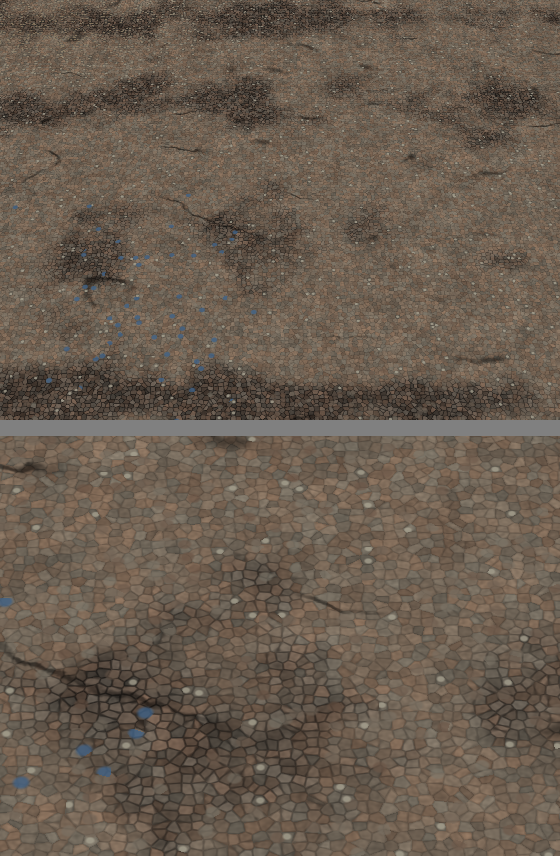
Top: the whole. Bottom: its middle third, enlarged.
Write a Shadertoy shader that draws this texture.

```glsl
vec2 hash2(vec2 p) {
    vec3 q = fract(p.xyx * vec3(.1031, .1030, .0973));
    q += dot(q, q.yzx + 33.33);
    return fract((q.xx + q.yz) * q.zy);
}

float corner(vec2 cell, vec2 offset, vec2 f) {
    return dot(hash2(cell + offset) * 2. - 1., f - offset);
}

float gradientNoise(vec2 p) {
    vec2 i = floor(p), f = p - i;
    vec2 u = f * f * f * (f * (f * 6. - 15.) + 10.);
    return mix(mix(corner(i, vec2(0, 0), f), corner(i, vec2(1, 0), f), u.x),
               mix(corner(i, vec2(0, 1), f), corner(i, vec2(1, 1), f), u.x), u.y);
}

float fbm(vec2 p) {
    float sum = 0., amplitude = .6;
    for (int i = 0; i < 6; i++) {
        sum += amplitude * gradientNoise(p);
        p = mat2(1.6, 1.2, -1.2, 1.6) * p + 17.3;
        amplitude *= .56;
    }
    return sum;
}

// Cellular stones: x = distance to centre, y = distance to gap, zw = random id
vec4 stones(vec2 p) {
    vec2 cell = floor(p), id = vec2(0);
    float nearest = 9., second = 9.;
    for (int y = -1; y <= 1; y++)
    for (int x = -1; x <= 1; x++) {
        vec2 c = cell + vec2(x, y);
        float d = length(c + .1 + .8 * hash2(c) - p);
        if (d < nearest) {
            second = nearest;
            nearest = d;
            id = hash2(c + 71.7);
        } else {
            second = min(second, d);
        }
    }
    return vec4(nearest, second - nearest, id);
}

float blob(vec2 p, vec2 centre, vec2 radius) {
    vec2 q = (p - centre) / radius;
    return exp(-dot(q, q));
}

void mainImage(out vec4 fragColor, in vec2 fragCoord) {
    vec2 uv = fragCoord / iResolution.y;

    // Ground plane receding towards the top
    float depth = 2.6 / (2.6 - uv.y);
    vec2 ground = vec2((uv.x - .667) * depth, 3. * depth) + 20.;
    vec4 grit = stones(ground * 85.);
    vec4 pebble = stones(ground * 50. + 9.);

    // Damp, worn patches with ragged borders
    float worn = blob(uv, vec2(.3, .76), vec2(.5, .07))
               + blob(uv, vec2(.45, .95), vec2(.8, .06))
               + blob(uv, vec2(1.2, .73), vec2(.26, .1))
               + blob(uv, vec2(.7, .45), vec2(.25, .09))
               + blob(uv, vec2(.28, .38), vec2(.12, .13))
               + blob(uv, vec2(.15, .07), vec2(.38, .1))
               + blob(uv, vec2(.9, .04), vec2(.7, .07));
    float breakup = fbm(ground * vec2(4., 4.5));
    float damp = smoothstep(.2, .72, .65 * worn + 1.2 * breakup + .12 * (grit.z - .5));

    // Asphalt tone, grit contrast and dark gaps
    vec3 color = mix(vec3(.46, .41, .353), vec3(.325, .285, .25), damp);
    color *= 1. + .25 * fbm(ground * 9. + 40.);
    color *= 1. + (grit.z - .5) * mix(.24, .6, damp);
    color *= mix(mix(.84, .5, damp), 1., smoothstep(0., .3, grit.y));
    color *= 1. + .16 * gradientNoise(ground * 190.);
    color *= mix(vec3(1.06, .97, .92), vec3(.96, 1.01, 1.04), grit.w);

    // Larger rust, tan and grey pebbles
    vec3 pebbleColor = mix(vec3(.42, .33, .27), vec3(.5, .48, .43), pebble.w);
    float pebbleMask = smoothstep(.42, .25, pebble.x) * step(.78, pebble.z);
    color = mix(color, pebbleColor * mix(1., .86, damp), pebbleMask * .65);

    // Thin broken cracks, mostly running across
    vec2 bend = ground + .05 * vec2(fbm(ground * 8.), fbm(ground * 8. + 30.));
    float crackLine = abs(gradientNoise(bend * vec2(2.6, 5.) + 5.));
    float crack = smoothstep(.028, .004, crackLine)
                * smoothstep(.02, .25, fbm(ground * 5. + 60.));
    color *= 1. - .5 * crack;

    // Scattered pale chips, with loose tan gravel in the upper left
    float gravel = blob(uv, vec2(.12, .93), vec2(.35, .1));
    float chip = smoothstep(.45, .2, grit.x) * step(.975 - .25 * gravel, grit.w);
    color = mix(color, mix(vec3(.66, .64, .57), vec3(.57, .49, .38), gravel), chip * .75);

    // Flecks of blue paint
    float paintArea = blob(uv, vec2(.4, .22), vec2(.22, .2));
    float paint = smoothstep(.5, .25, pebble.x) * step(1. - .07 * paintArea, pebble.w);
    color = mix(color, vec3(.25, .38, .52), paint * .8);

    fragColor = vec4(clamp(color, 0., 1.), 1.);
}
```
